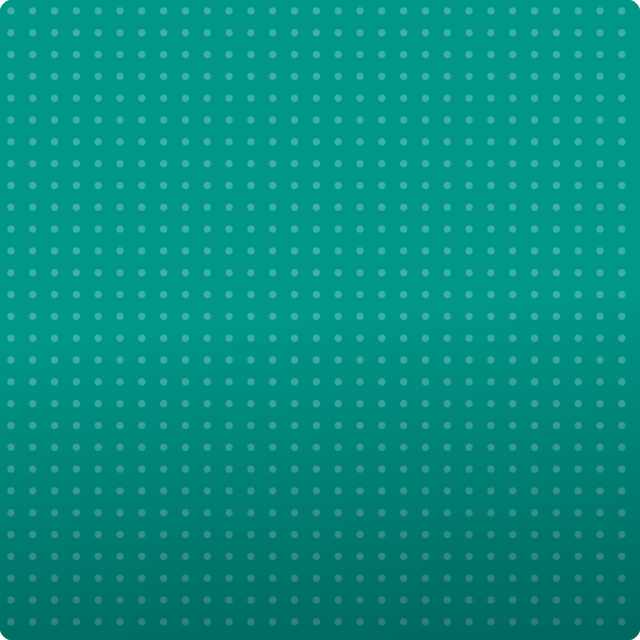
A three.js fragment shader for this pattern:

```glsl
// Teal rounded panel covered by a square lattice of pale translucent dots.
// The lattice starts at the top left corner; a soft shade, slightly tilted,
// multiplies panel and dots alike from the middle down to the lower edge.

#define REPEATS 29.333
#define DOT_RADIUS 0.0057
#define DOT_OPACITY 0.25
#define CORNER_RADIUS 0.0225
#define SHADE_STRENGTH 0.31
#define SHADE_TILT 0.087
#define EDGE 0.0011
#define TEAL vec3(0.0, 0.588, 0.533)
#define PAPER vec3(1.0)

varying vec2 vUv;

// Coverage of a shape from its signed distance, negative inside
float coverage(float dist) {
  return 1.0 - smoothstep(-EDGE, EDGE, dist);
}

float roundedBox(vec2 p, vec2 halfSize, float radius) {
  vec2 q = abs(p) - halfSize + radius;
  return length(max(q, 0.0)) + min(max(q.x, q.y), 0.0) - radius;
}

// Distance to the nearest dot, measured in canvas units
float dotLattice(vec2 p) {
  vec2 cell = fract(p * REPEATS) - 0.5;
  return length(cell) / REPEATS - DOT_RADIUS;
}

// Zero at the centre line, one at the lower right corner
float shadeAmount(vec2 p) {
  vec2 direction = normalize(vec2(SHADE_TILT, -1.0));
  float reach = 0.5 * (abs(direction.x) + abs(direction.y));
  return clamp(dot(p, direction) / reach, 0.0, 1.0);
}

void main() {
  vec2 centred = vUv - 0.5;
  vec2 fromTopLeft = vec2(vUv.x, 1.0 - vUv.y);

  // Dots over the flat panel
  float dots = coverage(dotLattice(fromTopLeft));
  vec3 color = mix(TEAL, vec3(1.0), dots * DOT_OPACITY);

  // Shade over both
  color *= 1.0 - SHADE_STRENGTH * shadeAmount(centred);

  // Rounded corners
  float panel = coverage(roundedBox(centred, vec2(0.5 + EDGE), CORNER_RADIUS));
  gl_FragColor = vec4(mix(PAPER, color, panel), 1.0);
}
```
